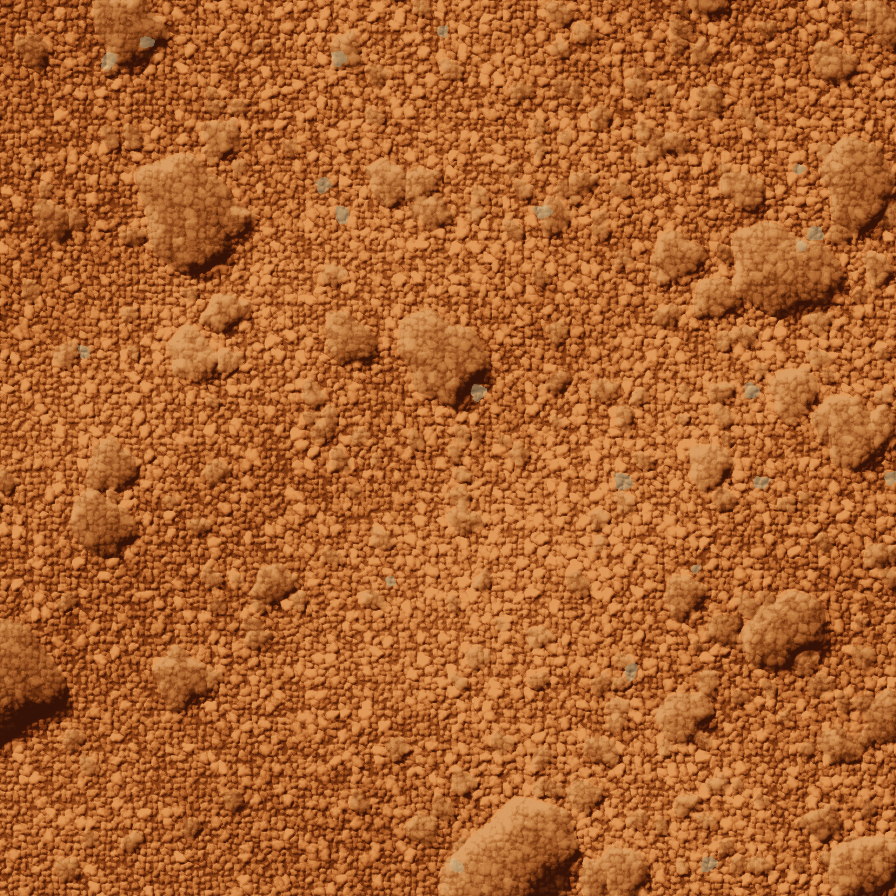
A WebGL 2 fragment shader for this texture:

```glsl
#version 300 es
precision highp float;
// Dry reddish-brown soil: fine crumbs, scattered clods and a few stones, lit from the upper left.

uniform vec2 u_resolution;
out vec4 fragColor;

// Palette, dark to light
const vec3 GAP    = vec3(0.22, 0.07, 0.02);
const vec3 SHADE  = vec3(0.38, 0.15, 0.04);
const vec3 RUST   = vec3(0.53, 0.24, 0.07);
const vec3 EARTH  = vec3(0.67, 0.35, 0.14);
const vec3 OCHRE  = vec3(0.78, 0.47, 0.22);
const vec3 SAND   = vec3(0.88, 0.60, 0.35);
const vec3 PEBBLE = vec3(0.74, 0.62, 0.45);
const vec3 STONE_TINT = vec3(0.97, 1.03, 1.12);

// Cells across the canvas for each size
const float GRAIN_CELLS = 135.0;
const float CRUMB_CELLS = 82.0;
const float CLOD_CELLS  = 44.0;
const float LUMP_CELLS  = 22.0;
const float STONE_CELLS = 11.0;
const float ROCK_CELLS  = 6.0;

// Relief and light
const vec2  TO_LIGHT     = vec2(-0.6, 0.8);
const float GRAIN_HEIGHT = 0.45;
const float LUMP_HEIGHT  = 0.36;
const float SLOPE_STEP   = 0.0013;
const float SLOPE_GAIN   = 1.4;
const float CAVITY_GAIN  = 480.0;
const float MEAN_ROUGH   = 0.0016;
const float SHADOW_GAIN  = 1.1;
const float SHADOW_SLOPE = 0.35;
const float EXPOSURE     = 0.38;

vec3 hash3(vec2 p) {
  vec3 q = fract(p.xyx * vec3(0.1031, 0.1030, 0.0973));
  q += dot(q, q.yxz + 33.33);
  return fract((q.xxy + q.yzz) * q.zyx);
}

// Irregular domes scattered on a jittered grid: x = height, y = random tint
vec2 clods(vec2 p, float cells, float chance, float seed) {
  vec2 g = p * cells, base = floor(g);
  vec2 best = vec2(0.0, 0.5);
  for (int j = -1; j <= 1; j++)
  for (int i = -1; i <= 1; i++) {
    vec2 id = base + vec2(i, j);
    vec3 place = hash3(id + seed);
    // Larger pieces gather toward the right
    if (place.z > chance * mix(0.6, 1.4, id.x / cells)) continue;
    vec3 form = hash3(id + seed + 71.7);
    float radius = mix(0.42, 0.76, form.x);
    float turn = 6.2832 * form.y;
    vec2 q = (g - id - 0.2 - 0.6 * place.xy) / radius;
    q = mat2(cos(turn), sin(turn), -sin(turn), cos(turn)) * q;
    q.y *= mix(1.0, 1.45, form.z);
    q += 0.14 * sin(q.yx * 3.3 + 20.0 * form.xy) + 0.05 * sin(q.yx * 8.0 + 30.0 * form.yz);
    float d2 = dot(q, q);
    float dome = radius * (1.0 - 0.5 * d2 - 0.5 * d2 * d2);
    if (dome > best.x) best = vec2(dome, fract(form.z * 7.31 + form.x));
  }
  return vec2(best.x / cells, best.y);
}

vec2 higher(vec2 a, vec2 b) { return a.x > b.x ? a : b; }

// Surface: x = height, y = fine roughness, z = clod cover, w = tint
vec4 soil(vec2 p) {
  vec2 rough = higher(clods(p, GRAIN_CELLS, 3.0, 11.0), clods(p, CRUMB_CELLS, 0.5, 37.0));
  rough.x *= GRAIN_HEIGHT;
  vec2 lump = higher(clods(p, CLOD_CELLS, 0.12, 53.0), clods(p, LUMP_CELLS, 0.08, 91.0));
  lump = higher(lump, clods(p, STONE_CELLS, 0.07, 127.0));
  lump = higher(lump, clods(p, ROCK_CELLS, 0.05, 163.0));
  lump.x *= LUMP_HEIGHT;
  float cover = smoothstep(0.0, 0.004, lump.x);
  float height = lump.x + rough.x * mix(1.0, 0.4, cover);
  return vec4(height, rough.x, cover, mix(rough.y, lump.y, 0.6 * cover));
}

// Longest shadow cast onto p by relief toward the light
float castShadow(vec2 p, float height) {
  float shadow = 0.0, reach = 0.004;
  for (int i = 0; i < 3; i++) {
    float rise = soil(p + TO_LIGHT * reach).x - height - SHADOW_SLOPE * reach;
    shadow = max(shadow, smoothstep(0.0, 0.003, rise));
    reach *= 2.2;
  }
  return shadow;
}

float ramp(float a, float b, float x) { return clamp((x - a) / (b - a), 0.0, 1.0); }

// Palette lookup, stops set by the share of each colour
vec3 earthColour(float u) {
  vec3 c = mix(GAP, SHADE, ramp(0.025, 0.11, u));
  c = mix(c, RUST, ramp(0.11, 0.27, u));
  c = mix(c, EARTH, ramp(0.27, 0.495, u));
  c = mix(c, OCHRE, ramp(0.495, 0.74, u));
  return mix(c, SAND, ramp(0.74, 0.93, u));
}

void main() {
  vec2 p = gl_FragCoord.xy / min(u_resolution.x, u_resolution.y);
  vec2 fromCentre = gl_FragCoord.xy / u_resolution - 0.5;
  vec4 ground = soil(p);

  // Direct light, dark gaps and cast shadows
  vec2 stepToLight = TO_LIGHT * SLOPE_STEP;
  float slope = (soil(p - stepToLight).x - soil(p + stepToLight).x) / (2.0 * SLOPE_STEP);
  float tone = EXPOSURE + SLOPE_GAIN * slope;
  tone += CAVITY_GAIN * (ground.y - MEAN_ROUGH) * mix(1.0, 0.5, ground.z);
  tone -= SHADOW_GAIN * castShadow(p, ground.x);

  // Grain tint, fine speckle and broad drifts
  tone += 0.7 * (ground.w - 0.5) + 0.5 * (clods(p, 250.0, 3.0, 211.0).y - 0.5);
  tone += 0.15 * sin(9.0 * p.x + 3.0 * sin(5.0 * p.y)) + 0.1 * sin(17.0 * p.y - 8.0 * p.x);
  tone -= 0.8 * dot(fromCentre, fromCentre);

  vec3 colour = earthColour(1.0 / (1.0 + exp(-1.7 * tone)));
  colour *= mix(vec3(1.0), STONE_TINT, ground.z);

  // Rare pale pebbles
  float pale = smoothstep(0.0, 0.002, clods(p, 70.0, 0.005, 307.0).x);
  colour = mix(colour, PEBBLE * (0.9 + 0.2 * slope), 0.8 * pale);
  fragColor = vec4(colour, 1.0);
}
```
